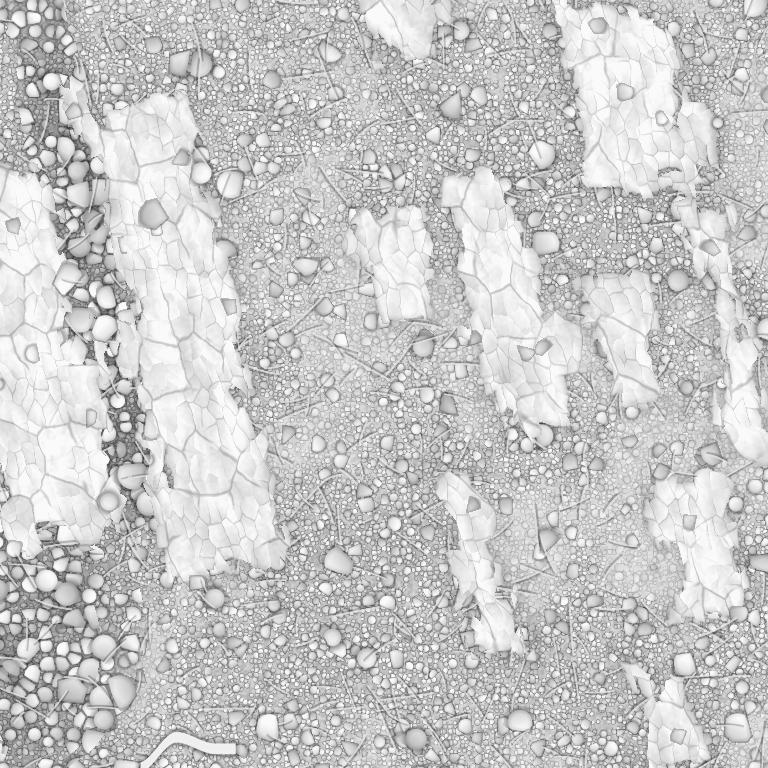
Reproduce this texture map procedurally as a Shadertoy shader.

```glsl
// Pale occlusion map of stony ground: tilted rock slabs, layered gravel and dry twigs

float hash(vec2 p) { return fract(sin(dot(p, vec2(127.1, 311.7))) * 43758.5); }
vec2 hash2(vec2 p) { return vec2(hash(p), hash(p + 57.3)); }

float noise(vec2 p) {
    vec2 i = floor(p), f = fract(p);
    f = f * f * (3.0 - 2.0 * f);
    return mix(mix(hash(i), hash(i + vec2(1, 0)), f.x),
               mix(hash(i + vec2(0, 1)), hash(i + vec2(1, 1)), f.x), f.y);
}

float fbm(vec2 p) {
    float sum = 0.0, amp = 0.5;
    for (int k = 0; k < 4; k++) {
        sum += amp * noise(p);
        p = p * 2.03 + 17.1;
        amp *= 0.5;
    }
    return sum / 0.94;
}

// Cellular pattern: xy = offset from the seed, z = edge gap, w = cell id
vec4 cells(vec2 p) {
    vec2 base = floor(p), offset = vec2(0);
    float near = 9.0, second = 9.0, id = 0.0;
    for (int y = -1; y <= 1; y++)
    for (int x = -1; x <= 1; x++) {
        vec2 c = base + vec2(x, y);
        vec2 d = p - c - 0.1 - 0.8 * hash2(c);
        float len = length(d);
        if (len < near) {
            second = near;
            near = len;
            offset = d;
            id = hash(c + 9.7);
        } else second = min(second, len);
    }
    return vec4(offset, second - near, id);
}

// Tilted plane shading for one facet or stone
float tilt(vec4 c) {
    float a = c.w * 91.0;
    return dot(c.xy, vec2(cos(a), sin(a)));
}

// Lays angular stones with contact shadows over a tone
float pebbles(float tone, vec2 uv, float scale, float share) {
    vec4 c = cells(uv * scale + scale * 0.37);
    float pick = hash(vec2(c.w * 61.0, 3.1));
    float present = step(pick, share);
    float size = 0.32 + 0.3 * fract(c.w * 17.0);
    float e = min(c.z * 0.6 - 0.07, size - length(c.xy));
    float soft = 0.04 + 0.7 * scale / iResolution.y;
    float stone = 0.80 + 0.17 * fract(c.w * 37.0) + 0.22 * tilt(c);
    stone -= 0.10 * (1.0 - smoothstep(0.0, 0.2, e));
    tone *= 1.0 - 0.30 * present * smoothstep(-0.28, 0.02, e);
    return mix(tone, min(stone, 0.98), present * smoothstep(-0.5 * soft, 0.5 * soft, e));
}

// Scattered thin, slightly bent stalks
float twigs(float tone, vec2 uv, float scale) {
    vec2 p = uv * scale, base = floor(p);
    float soft = 0.8 * scale / iResolution.y;
    for (int y = -1; y <= 1; y++)
    for (int x = -1; x <= 1; x++) {
        vec2 c = base + vec2(x, y);
        float a = 6.283 * hash(c + 4.4), r = hash(c + 8.2);
        vec2 d = p - c - hash2(c + 2.6);
        d = vec2(dot(d, vec2(cos(a), sin(a))), dot(d, vec2(-sin(a), cos(a))));
        d.y += (r - 0.5) * d.x * d.x;
        float ends = step(r, 0.55) * smoothstep(0.0, 0.05, 0.25 + 0.7 * r - abs(d.x));
        tone *= 1.0 - 0.22 * ends * smoothstep(0.03 + soft, 0.01, abs(d.y + 0.04));
        tone = mix(tone, 0.9, 0.75 * ends * smoothstep(0.015 + soft, 0.01, abs(d.y)));
    }
    return tone;
}

// Slab centres and half sizes, in canvas units
const vec4 slabs[12] = vec4[12](
    vec4(.235, .57, .066, .31), vec4(.04, .54, .072, .25), vec4(.52, .65, .045, .08),
    vec4(.65, .63, .046, .14), vec4(.70, .51, .060, .08), vec4(.62, .28, .030, .12),
    vec4(.82, .88, .075, .12), vec4(.95, .57, .034, .16), vec4(.81, .56, .045, .08),
    vec4(.52, .97, .045, .05), vec4(.91, .29, .045, .09), vec4(.88, .07, .035, .06));

void mainImage(out vec4 fragColor, in vec2 fragCoord) {
    vec2 uv = fragCoord / iResolution.y;
    vec2 strata = vec2(uv.x + 0.2 * uv.y, uv.y);
    vec2 warped = strata + 0.02 * (vec2(fbm(uv * 22.0), fbm(uv * 22.0 + 40.0)) - 0.5);
    vec4 block = cells(warped * vec2(21, 14));
    vec4 chip = cells(warped * vec2(62, 34) + 5.0);

    // Broken slab outline
    float slab = 1.0;
    for (int k = 0; k < 12; k++) {
        vec2 d = uv - slabs[k].xy;
        d.x += 0.2 * d.y;
        d = abs(d) - slabs[k].zw;
        slab = min(slab, max(d.x, d.y));
    }
    slab += 0.032 * (block.w - 0.5) + 0.018 * (chip.w - 0.5) + 0.06 * (fbm(uv * 13.0) - 0.48);
    float rock = smoothstep(0.002, -0.002, slab);

    // Coarse rubble in the left gully and the lower left corner
    float gully = smoothstep(0.06, 0.02, abs(strata.x - 0.245)) * smoothstep(0.28, 0.36, uv.y);
    float corner = smoothstep(0.2, 0.07, length((uv - vec2(0.03, 0.16)) * vec2(1.0, 0.8)));
    float coarse = max(gully, corner);

    // Fine gravel bed
    float broad = fbm(uv * 7.0 + 3.0);
    float tone = 0.68 + 0.22 * broad + 0.16 * (noise(uv * 310.0) - 0.5);
    tone = pebbles(tone, uv, 150.0, 0.75);
    tone = pebbles(tone, uv, 88.0, 0.42);
    tone = mix(tone, 0.88, 0.5 * smoothstep(0.52, 0.75, broad));
    tone *= 1.0 - 0.2 * coarse;
    tone *= 1.0 - 0.20 * exp(-max(slab, 0.0) / 0.010);

    // Faceted rock with cracks and streaks along the strata
    float face = 0.945 + 0.05 * (block.w - 0.5) + 0.07 * tilt(block) + 0.08 * tilt(chip);
    face += 0.09 * (fbm(warped * vec2(95, 24)) - 0.5) + 0.04 * (noise(uv * 240.0) - 0.5);
    float worn = smoothstep(0.35, 0.65, noise(uv * 28.0));
    face *= 1.0 - 0.20 * worn * smoothstep(0.08, 0.0, block.z);
    face *= 1.0 - 0.14 * (1.0 - worn) * smoothstep(0.12, 0.0, chip.z);
    face *= 1.0 - 0.10 * smoothstep(-0.012, 0.0, slab);
    tone = mix(tone, min(face, 0.98), rock);

    // Larger loose stones, then stalks
    float open = 1.0 - 0.88 * rock;
    tone = pebbles(tone, uv, 50.0, (0.16 + 0.7 * coarse) * open);
    tone = pebbles(tone, uv, 29.0, (0.06 + 0.35 * coarse) * open);
    tone = mix(tone, twigs(twigs(tone, uv, 17.0), uv + 0.31, 23.0), open);

    // Pale root near the lower edge
    float bend = 0.04 * smoothstep(0.18, 0.23, uv.x) - 0.015 * smoothstep(0.23, 0.28, uv.x);
    float root = max(abs(uv.y - bend) - 0.007, abs(uv.x - 0.245) - 0.062);
    tone *= 1.0 - 0.3 * smoothstep(0.008, 0.0, root);
    tone = mix(tone, 0.94 + 4.0 * min(root + 0.005, 0.0), smoothstep(0.001, -0.001, root));

    fragColor = vec4(vec3(clamp(tone, 0.0, 1.0)), 1.0);
}
```
